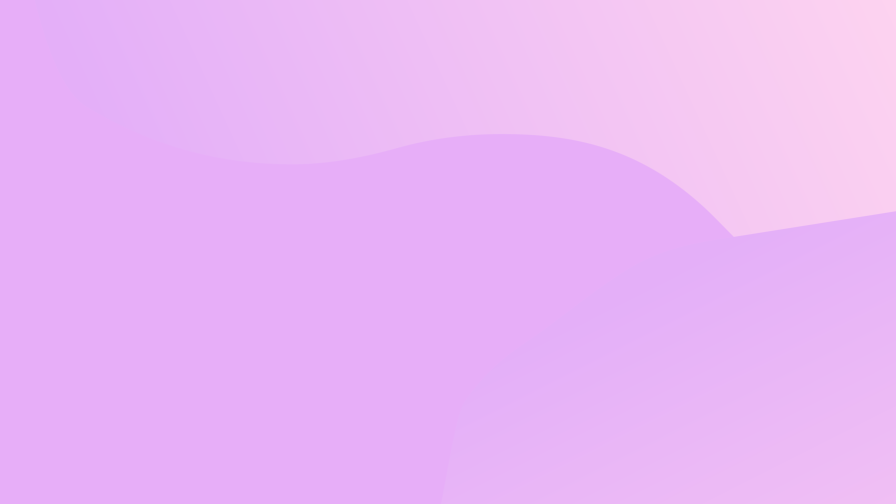
Give the GLSL for this background, as a Shadertoy shader.

```glsl
// Soft lilac background with a blush wave above and a faint rising hill at lower right.

const vec3 LILAC       = vec3(0.906, 0.684, 0.973);
const vec3 COOL_LILAC  = vec3(0.894, 0.688, 0.973);
const vec3 BLUSH       = vec3(0.992, 0.828, 0.941);
const vec3 ORCHID_PINK = vec3(0.941, 0.749, 0.957);

// Gradient axes and their start and end, in canvas heights
const vec2 SKY_AXIS   = vec2(0.91, 0.42);
const vec2 SKY_RANGE  = vec2(0.51, 2.04);
const vec2 HILL_AXIS  = vec2(0.45, -0.89);
const vec2 HILL_RANGE = vec2(0.20, 0.80);

// Straight ridge: a point on it and its slope
const vec2 RIDGE_START = vec2(1.456, 0.530);
const float RIDGE_SLOPE = 0.158;

// Curve knots: x, height, slope
const int KNOTS = 7;
const vec3 WAVE[KNOTS] = vec3[KNOTS](
    vec3(0.069, 1.000, -4.0), vec3(0.174, 0.787, -0.6),
    vec3(0.579, 0.674, 0.0),  vec3(0.787, 0.706, 0.28),
    vec3(0.995, 0.734, 0.0),  vec3(1.400, 0.586, -0.93),
    vec3(1.456, 0.530, -1.0));
const vec3 HILL[KNOTS] = vec3[KNOTS](
    vec3(0.875, 0.000, 5.0),  vec3(0.921, 0.201, 1.5),
    vec3(1.088, 0.352, 0.75), vec3(1.250, 0.468, 0.6),
    vec3(1.456, 0.530, RIDGE_SLOPE), vec3(1.778, 0.581, RIDGE_SLOPE),
    vec3(2.100, 0.632, RIDGE_SLOPE));

// Cubic Hermite segment between two knots
float hermite(vec3 a, vec3 b, float x) {
    float w = b.x - a.x;
    float t = (x - a.x) / w;
    float s = 1.0 - t;
    return s * s * ((1.0 + 2.0 * t) * a.y + t * w * a.z)
         + t * t * ((3.0 - 2.0 * t) * b.y - s * w * b.z);
}

// Height of a knotted curve, continued straight beyond both ends
float curveHeight(vec3 knots[KNOTS], float x) {
    vec3 first = knots[0];
    vec3 last = knots[KNOTS - 1];
    float height = x < first.x ? first.y + first.z * (x - first.x)
                               : last.y + last.z * (x - last.x);
    for (int i = 0; i < KNOTS - 1; i++) {
        if (x >= knots[i].x && x < knots[i + 1].x)
            height = hermite(knots[i], knots[i + 1], x);
    }
    return height;
}

float skyEdge(float x) {
    float ridge = RIDGE_START.y + RIDGE_SLOPE * (x - RIDGE_START.x);
    return max(curveHeight(WAVE, x), ridge);
}

float hillEdge(float x) {
    return curveHeight(HILL, x);
}

// Smooth coverage above an edge, corrected for its steepness
float coverage(float rise, float slope, float pixel) {
    float d = rise * inversesqrt(1.0 + slope * slope);
    return smoothstep(-0.75 * pixel, 0.75 * pixel, d);
}

vec3 ramp(vec3 from, vec3 to, vec2 range, float position) {
    return mix(from, to, clamp((position - range.x) / (range.y - range.x), 0.0, 1.0));
}

void mainImage(out vec4 fragColor, in vec2 fragCoord) {
    vec2 p = fragCoord / iResolution.y;
    float pixel = 1.0 / iResolution.y;
    float e = 0.5 * pixel;
    vec3 color = LILAC;

    // Hill
    float hillSlope = (hillEdge(p.x + e) - hillEdge(p.x - e)) / pixel;
    vec3 hillColor = ramp(COOL_LILAC, ORCHID_PINK, HILL_RANGE, dot(p, HILL_AXIS));
    color = mix(color, hillColor, coverage(hillEdge(p.x) - p.y, hillSlope, pixel));

    // Sky above the wave and ridge
    float skySlope = (skyEdge(p.x + e) - skyEdge(p.x - e)) / pixel;
    vec3 skyColor = ramp(COOL_LILAC, BLUSH, SKY_RANGE, dot(p, SKY_AXIS));
    color = mix(color, skyColor, coverage(p.y - skyEdge(p.x), skySlope, pixel));

    fragColor = vec4(color, 1.0);
}
```
